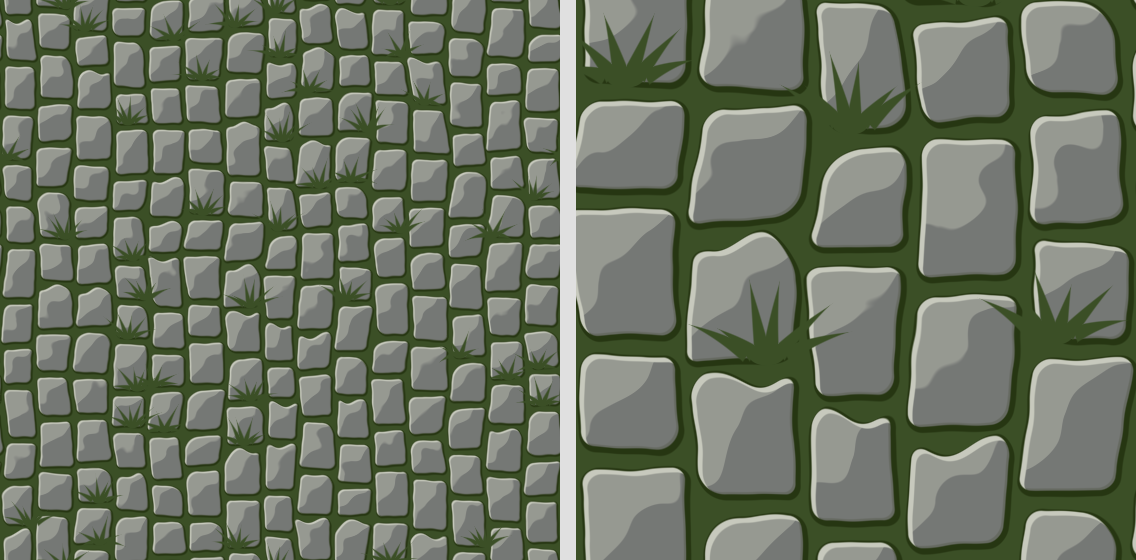
Left: the whole. Right: its middle third, enlarged.
Give the GLSL for this texture, as a Shadertoy shader.

```glsl
// Cobblestone paving: columns of irregular rounded stones set in moss.
// Jittered column and row edges give each stone its box; a warped rounded-box
// distance shapes it, two flat facets and a rim shade it, grass tufts overlap.

#define COLUMNS 15.0      // stones across; one column is one length unit
#define MIN_ROWS 12.0     // stones down; some columns hold one more
#define GAP vec2(0.15, 0.19)
#define EDGE_JITTER vec2(0.14, 0.27)
#define OUTLINE 0.035
#define RIM 0.042
#define TUFT_CHANCE 0.2
#define BLADES 6

const vec3 MOSS = vec3(0.23, 0.31, 0.15);
const vec3 MOSS_SHADOW = vec3(0.15, 0.21, 0.07);
const vec3 STONE_DARK = vec3(0.46, 0.47, 0.46);
const vec3 STONE_LIGHT = vec3(0.59, 0.60, 0.57);
const vec3 STONE_RIM = vec3(0.78, 0.79, 0.74);
const vec3 STONE_EDGE = vec3(0.36, 0.38, 0.33);
const float TAU = 6.28319;

vec4 hash4(vec2 p) {
    p += 0.37;
    vec4 a = vec4(dot(p, vec2(127.1, 311.7)), dot(p, vec2(269.5, 183.3)),
                  dot(p, vec2(419.2, 371.9)), dot(p, vec2(73.7, 157.1)));
    return fract(sin(a) * 43758.5);
}

float gradientAt(vec2 cell, vec2 offset) {
    float angle = TAU * hash4(cell).x;
    return dot(vec2(cos(angle), sin(angle)), offset);
}

float gradientNoise(vec2 p) {
    vec2 i = floor(p), f = fract(p), u = f * f * (3.0 - 2.0 * f), e = vec2(1, 0);
    return mix(mix(gradientAt(i, f), gradientAt(i + e, f - e), u.x),
               mix(gradientAt(i + e.yx, f - e.yx), gradientAt(i + 1.0, f - 1.0), u.x), u.y);
}

// Layout: edges wrap around so the paving tiles
float columnEdge(float c) {
    return c + EDGE_JITTER.x * (hash4(vec2(mod(c, COLUMNS), 91.0)).x - 0.5);
}

float rowEdge(float c, float j, float rows, float phase) {
    float jitter = hash4(vec2(c, mod(j, rows))).y - 0.5;
    return (j + phase + EDGE_JITTER.y * jitter) * COLUMNS / rows;
}

// Rounded box with lean, taper, uneven corners and an occasional dented top
float stoneDistance(vec2 q, vec2 halfSize, vec2 id) {
    vec4 warp = hash4(id + 31.0), corner = hash4(id + 67.0);
    q += 0.16 * (warp.xy - 0.5) * q.yx;
    q.x *= 1.0 + 0.3 * (warp.z - 0.5) * q.y;
    q.y += step(0.82, warp.w) * 0.07 * sin(8.0 * q.x + TAU * corner.z) * smoothstep(0.0, 0.4, q.y);
    vec4 radii = 0.1 + 0.08 * corner + vec4(0.16, 0.16, 0.05, 0.05) * step(0.85, corner);
    vec2 pair = q.y > 0.0 ? radii.xy : radii.zw;
    float radius = q.x > 0.0 ? pair.x : pair.y;
    vec2 e = abs(q) - halfSize + radius;
    float box = min(max(e.x, e.y), 0.0) + length(max(e, 0.0)) - radius;
    return box + 0.035 * gradientNoise(q * 3.0 + id * 5.3);
}

// Fan of tapering, curved blades rising from a small mound
float tuftDistance(vec2 p, vec2 id) {
    float d = length(p * vec2(1.0, 1.7)) - 0.16;
    float spread = mix(0.8, 1.8, hash4(id + 13.0).x);
    for (int i = 0; i < BLADES; i++) {
        vec4 r = hash4(id * 3.0 + float(i) * 7.1);
        float side = 2.0 * float(i) / float(BLADES - 1) - 1.0;
        float angle = side * spread + 0.35 * (r.x - 0.5);
        vec2 dir = vec2(sin(angle), cos(angle));
        float len = mix(0.38, 0.66, r.y) * (0.75 + 0.25 * cos(angle));
        vec2 w = p - vec2(0.17 * side, 0.0);
        float along = dot(w, dir) / len;
        float across = dot(w, vec2(dir.y, -dir.x)) - 0.08 * side * along * along;
        d = min(d, max(abs(across) - 0.075 * (1.0 - along), -along * len));
    }
    return d;
}

void mainImage(out vec4 fragColor, in vec2 fragCoord) {
    float pixel = COLUMNS / iResolution.y;
    vec2 p = fragCoord * pixel;
    p.x += 0.06 * sin(TAU * (3.0 * p.y + 2.0 * p.x) / COLUMNS);

    // Gather nearest stone, its outline and any tuft
    float stone = 9.0, shadow = 9.0, tuft = 9.0;
    vec2 local = vec2(0.0), size = vec2(1.0), stoneId = vec2(0.0);
    for (int i = -1; i <= 1; i++) {
        float column = floor(p.x) + float(i), c = mod(column, COLUMNS);
        vec4 layout_ = hash4(vec2(c, 50.0));
        float rows = MIN_ROWS + step(0.55, layout_.y);
        float firstRow = floor(p.y * rows / COLUMNS - layout_.x);
        for (int k = -1; k <= 1; k++) {
            float j = firstRow + float(k);
            vec2 id = vec2(c, mod(j, rows));
            vec2 low = vec2(columnEdge(column), rowEdge(c, j, rows, layout_.x));
            vec2 high = vec2(columnEdge(column + 1.0), rowEdge(c, j + 1.0, rows, layout_.x));
            vec2 h = 0.5 * (high - low - GAP), q = p - 0.5 * (low + high);
            float d = stoneDistance(q, h, id);
            if (d < stone) { stone = d; local = q; size = h; stoneId = id; }
            shadow = min(shadow, stoneDistance(q - vec2(0.015, -0.02), h, id) - OUTLINE);
            vec4 grow = hash4(id + 113.0);
            if (grow.x < TUFT_CHANCE)
                tuft = min(tuft, tuftDistance(q - vec2(0.8 * (grow.y - 0.5), 0.03 - h.y), id));
        }
    }

    // Flat facets split by a wavering diagonal, pale upper-left rim, dark lower edge
    float facet = dot(local / size, vec2(-0.6, 0.7)) - 0.16
                + 0.7 * gradientNoise(local * 2.2 + stoneId * 3.7);
    float rim = stoneDistance(local + vec2(-RIM, RIM), size, stoneId);
    float under = stoneDistance(local + vec2(0.02, -0.02), size, stoneId);
    vec3 face = mix(STONE_DARK, STONE_LIGHT, smoothstep(-pixel, pixel, facet * 0.45));
    face = mix(face, STONE_EDGE, 0.6 * smoothstep(-pixel, pixel, under));
    face = mix(face, STONE_RIM, smoothstep(-pixel, pixel, rim));

    // Layers from the ground up
    vec3 color = mix(MOSS_SHADOW, MOSS, smoothstep(-pixel, pixel, shadow));
    color = mix(face, color, smoothstep(-pixel, pixel, stone));
    color = mix(MOSS, color, smoothstep(-pixel, pixel, tuft));
    fragColor = vec4(color, 1.0);
}
```
